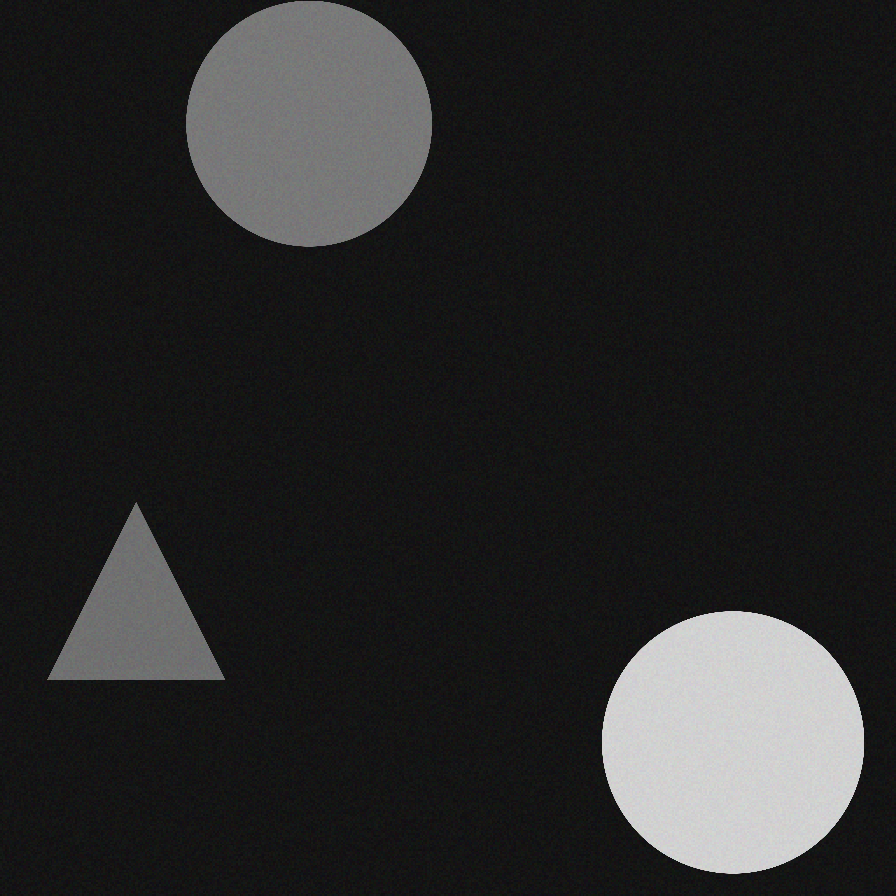
Give the GLSL for this background, as a WebGL 2 fragment shader.

```glsl
#version 300 es
precision highp float;
// Two discs and a triangle in flat greys on near-black, under fine tinted grain.

uniform vec2 u_resolution;
out vec4 fragColor;

const vec3 BACKGROUND = vec3(0.078);
const vec3 MID_GREY = vec3(0.472);
const vec3 DARK_GREY = vec3(0.44);
const vec3 PALE_GREY = vec3(0.818);
const float GRAIN_CELLS = 512.0;
const float GRAIN_STRENGTH = 0.05;
const float EDGE_SOFTNESS = 0.25;

// Sineless hash: three values in 0..1 per grid cell
vec3 hash3(vec2 cell) {
    vec3 p = fract(vec3(cell.xyx) * vec3(0.1031, 0.1030, 0.0973));
    p += dot(p, p.yxz + 33.33);
    return fract((p.xxy + p.yzz) * p.zyx);
}

float circleDistance(vec2 p, vec2 center, float radius) {
    return length(p - center) - radius;
}

// Upright isosceles triangle; size holds half the base and the height
float triangleDistance(vec2 p, vec2 apex, vec2 size) {
    vec2 q = vec2(abs(p.x - apex.x), p.y - apex.y);
    float side = dot(q, normalize(size.yx));
    return max(side, -size.y - q.y);
}

// Paints a shape over the base with a crisp edge of the given width
vec3 paint(vec3 base, vec3 color, float dist, float edge) {
    return mix(base, color, clamp(0.5 - dist / edge, 0.0, 1.0));
}

// Centred grain with a separate value for each channel
vec3 grain(vec2 uv, float cells) {
    return hash3(floor(uv * cells)) - 0.5;
}

void main() {
    float scale = min(u_resolution.x, u_resolution.y);
    vec2 uv = (gl_FragCoord.xy - 0.5 * u_resolution) / scale + 0.5;
    float edge = EDGE_SOFTNESS / scale;

    // Shapes
    vec3 color = BACKGROUND;
    color = paint(color, MID_GREY, circleDistance(uv, vec2(0.345, 0.862), 0.1373), edge);
    color = paint(color, DARK_GREY, triangleDistance(uv, vec2(0.152, 0.440), vec2(0.0998, 0.1992)), edge);
    color = paint(color, PALE_GREY, circleDistance(uv, vec2(0.8182, 0.1714), 0.1465), edge);

    // Tinted grain
    color += GRAIN_STRENGTH * grain(uv, GRAIN_CELLS);
    fragColor = vec4(clamp(color, 0.0, 1.0), 1.0);
}
```
